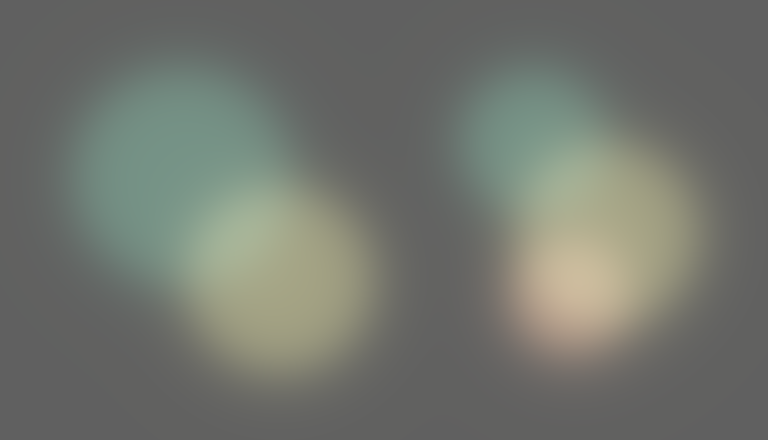
Write a Shadertoy shader that draws this background.

```glsl
// Soft, out-of-focus discs of teal, yellow and peach light on a grey ground.

// Colours: each light is the share of remaining darkness it lifts.
const vec3 GROUND = vec3(0.378, 0.378, 0.376);
const vec3 TEAL   = vec3(0.13, 0.315, 0.24);
const vec3 YELLOW = vec3(0.43, 0.42, 0.226);
const vec3 PEACH  = vec3(0.54, 0.36, 0.26);

// Discs: centre x, centre y, radius, in canvas heights from the middle.
const vec3 TEAL_LEFT    = vec3(-0.459,  0.098, 0.245);
const vec3 YELLOW_LEFT  = vec3(-0.236, -0.136, 0.209);
const vec3 TEAL_RIGHT   = vec3( 0.339,  0.177, 0.160);
const vec3 YELLOW_RIGHT = vec3( 0.509, -0.032, 0.204);
const vec3 PEACH_RIGHT  = vec3( 0.423, -0.175, 0.125);

const float BLUR = 0.061;       // standard deviation of the edge blur
const float ERF_SLOPE = 0.8;    // makes tanh follow a Gaussian edge

// Coverage of a blurred disc: one half at its radius.
float softDisc(vec2 p, vec3 disc) {
    float edge = length(p - disc.xy) - disc.z;
    return 0.5 - 0.5 * tanh(ERF_SLOPE * edge / BLUR);
}

// Screen blend of one light over the colour below it.
vec3 addLight(vec3 base, vec3 light, float coverage) {
    return 1.0 - (1.0 - base) * (1.0 - light * coverage);
}

void mainImage(out vec4 fragColor, in vec2 fragCoord) {
    vec2 p = (fragCoord - 0.5 * iResolution.xy) / iResolution.y;

    // Left pair
    vec3 color = addLight(GROUND, TEAL, softDisc(p, TEAL_LEFT));
    color = addLight(color, YELLOW, softDisc(p, YELLOW_LEFT));

    // Right cluster
    color = addLight(color, TEAL, softDisc(p, TEAL_RIGHT));
    color = addLight(color, YELLOW, softDisc(p, YELLOW_RIGHT));
    color = addLight(color, PEACH, softDisc(p, PEACH_RIGHT));

    fragColor = vec4(color, 1.0);
}
```
